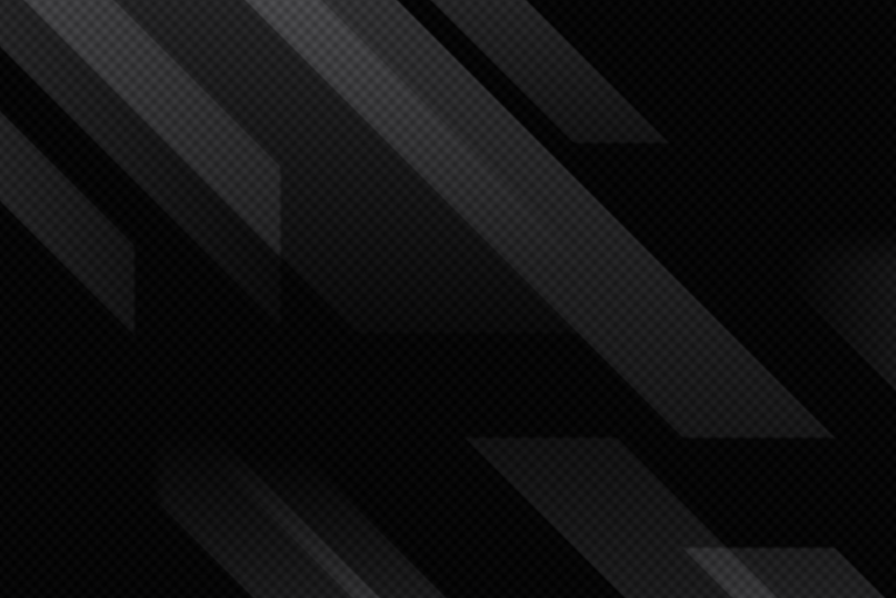
Give the GLSL for this background, as a Shadertoy shader.

```glsl
// Dark woven carbon background with translucent diagonal bands of grey light.

const float EDGE_SOFTNESS = 0.004;
const float WEAVE_PERIOD = 0.0234;
const vec3 BASE_BLACK = vec3(0.022, 0.022, 0.023);
const vec3 LIGHT_TINT = vec3(0.985, 0.985, 1.02);

// Smooth mask of the interval range.x .. range.y.
float inside(float v, vec2 range) {
    return smoothstep(-EDGE_SOFTNESS, EDGE_SOFTNESS, v - range.x)
         * smoothstep(-EDGE_SOFTNESS, EDGE_SOFTNESS, range.y - v);
}

// Diagonal strip, clipped along one axis, its light fading from levels.x to levels.y.
float band(float diagonal, vec2 edges, float along, vec2 span, vec2 levels) {
    float t = clamp((along - span.x) / (span.y - span.x), 0.0, 1.0);
    return inside(diagonal, edges) * inside(along, span) * mix(levels.x, levels.y, t);
}

// Staggered rows of soft dots, from -1 to 1.
float weave(vec2 p) {
    vec2 phase = 6.2831853 * p / WEAVE_PERIOD;
    return cos(phase.x) * cos(phase.y);
}

float hash(vec2 p) {
    return fract(sin(dot(p, vec2(12.9898, 78.233))) * 43758.5453);
}

// Bands that enter from the top and left.
float upperBands(float diagonal, float x, float depth) {
    float light = band(diagonal, vec2(-0.336, -0.186), x, vec2(-0.01, 0.225), vec2(0.11, 0.05));
    light += band(diagonal, vec2(-0.078, 0.037), x, vec2(-0.01, 0.469), vec2(0.12, 0.02));
    light += band(diagonal, vec2(0.037, 0.19), x, vec2(-0.01, 0.469), vec2(0.12, 0.065));
    light += band(diagonal, vec2(0.04, 0.41), depth, vec2(-0.01, 0.557), vec2(0.115, 0.018));
    light += band(diagonal, vec2(0.41, 0.664), depth, vec2(-0.01, 0.732), vec2(0.165, 0.065));
    light += band(diagonal, vec2(0.41, 0.537), depth, vec2(-0.01, 0.45), vec2(0.09, 0.0));
    light += band(diagonal, vec2(0.72, 0.88), depth, vec2(-0.01, 0.239), vec2(0.12, 0.05));
    return light;
}

// Bands that leave through the bottom and right.
float lowerBands(float diagonal, float x, float depth) {
    float light = band(diagonal, vec2(0.845, 1.2), x, vec2(1.32, 1.52), vec2(0.0, 0.07))
                * smoothstep(0.37, 0.46, depth);
    light += band(diagonal, vec2(-0.576, -0.365), depth, vec2(0.72, 1.01), vec2(0.0, 0.085))
           * smoothstep(0.25, 0.28, x);
    light += band(diagonal, vec2(-0.41, -0.254), depth, vec2(0.76, 1.01), vec2(0.0, 0.085));
    light += band(diagonal, vec2(0.045, 0.3), depth, vec2(0.732, 1.01), vec2(0.045, 0.085));
    light += band(diagonal, vec2(0.225, 0.48), depth, vec2(0.916, 1.01), vec2(0.085, 0.11));
    return light;
}

void mainImage(out vec4 fragColor, in vec2 fragCoord) {
    vec2 p = fragCoord / iResolution.y;
    float depth = 1.0 - p.y;
    float diagonal = p.x - depth;

    // Layered light
    float light = upperBands(diagonal, p.x, depth) + lowerBands(diagonal, p.x, depth);
    vec3 color = BASE_BLACK + light * LIGHT_TINT;

    // Woven relief and faint grain
    float relief = weave(p);
    color *= 1.0 + 0.1 * relief;
    color += 0.014 * relief;
    color += 0.006 * (hash(floor(p * 342.0)) - 0.5);

    fragColor = vec4(max(color, 0.0), 1.0);
}
```
